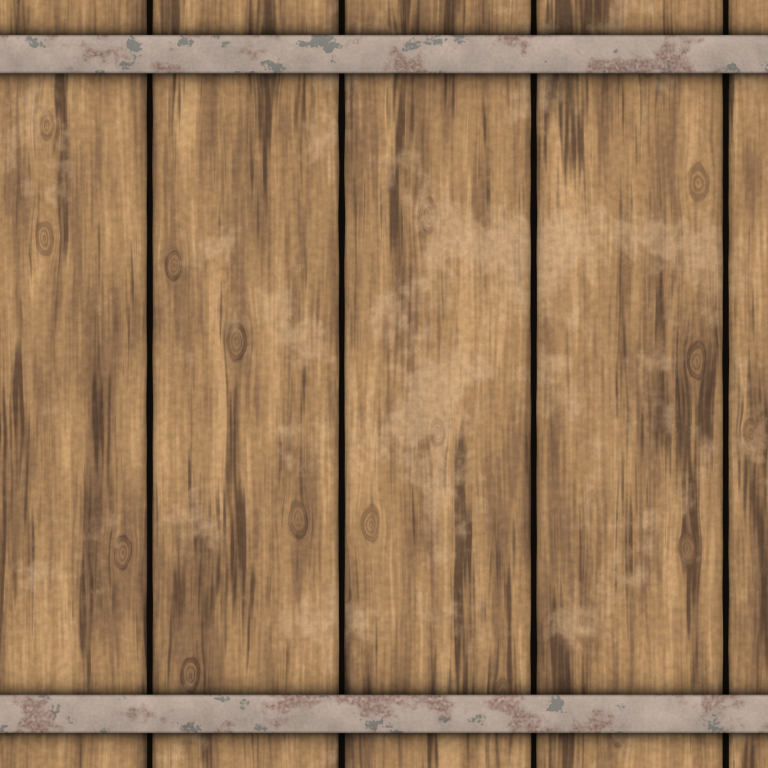
Reproduce this texture procedurally as a WebGL 2 fragment shader.

```glsl
#version 300 es
precision highp float;

uniform vec2 u_resolution;
out vec4 outColor;

// Layout, in canvas units
const float PLANKS = 4.0;
const float FIRST_GAP = 0.195;
const float GAP_HALF = 0.0037;
const float BAND_OFFSET = 0.0705;  // band centre from the top and bottom edges
const float BAND_HALF = 0.025;
const int KNOTS = 5;               // per plank
const vec2 KNOT_SIZE = vec2(0.012, 0.023);
const vec2 WEAR_CENTER = vec2(0.68, 0.56);

// Colours
const vec3 WOOD_DARK = vec3(0.41, 0.31, 0.23);
const vec3 WOOD_BROWN = vec3(0.56, 0.43, 0.31);
const vec3 WOOD_TAN = vec3(0.67, 0.52, 0.36);
const vec3 WOOD_LIGHT = vec3(0.77, 0.61, 0.43);
const vec3 WOOD_STAIN = vec3(0.27, 0.20, 0.16);
const vec3 WOOD_WORN = vec3(0.82, 0.68, 0.53);
const vec3 GAP_COLOR = vec3(0.06, 0.045, 0.03);
const vec3 METAL = vec3(0.69, 0.62, 0.57);
const vec3 RUST = vec3(0.49, 0.36, 0.32);
const vec3 PATINA = vec3(0.43, 0.44, 0.42);

vec2 hash2(vec2 p) {
    vec3 q = fract(vec3(p.xyx) * vec3(0.1031, 0.1030, 0.0973));
    q += dot(q, q.yzx + 33.33);
    return fract((q.xx + q.yz) * q.zy);
}

float gradientDot(vec2 cell, vec2 offset) {
    float angle = 6.2832 * hash2(cell).x;
    return dot(vec2(cos(angle), sin(angle)), offset);
}

float noise(vec2 p) {
    vec2 i = floor(p), f = p - i;
    vec2 u = f * f * f * (f * (f * 6.0 - 15.0) + 10.0);
    vec2 e = vec2(0.0, 1.0);
    return mix(mix(gradientDot(i, f), gradientDot(i + e.yx, f - e.yx), u.x),
               mix(gradientDot(i + e, f - e), gradientDot(i + e.yy, f - e.yy), u.x), u.y);
}

float fbm(vec2 p) {
    float sum = 0.0, amp = 1.0;
    for (int i = 0; i < 4; i++) {
        sum += amp * noise(p);
        p = p * 2.03 + 17.3;
        amp *= 0.5;
    }
    return sum;
}

vec3 woodRamp(float t) {
    vec3 c = mix(WOOD_DARK, WOOD_BROWN, smoothstep(0.0, 0.33, t));
    c = mix(c, WOOD_TAN, smoothstep(0.33, 0.66, t));
    return mix(c, WOOD_LIGHT, smoothstep(0.66, 1.0, t));
}

vec3 plankColor(vec2 uv, vec2 local, float id) {
    // Knots bend the grain around themselves
    vec2 grain = local + vec2(id * 3.7 + 11.0, id * 5.3 + 20.0);
    grain.x += 0.004 * noise(grain * vec2(9.0, 5.0));
    float knotTone = 0.0, knotMask = 0.0;
    for (int i = 0; i < KNOTS; i++) {
        vec2 h = hash2(vec2(id * 7.0 + 3.0, float(i) * 13.0 + 5.0));
        vec2 center = vec2(mix(0.025, 0.225, h.x), (float(i) + h.y) / float(KNOTS));
        vec2 d = local - center;
        float r = length(d / (KNOT_SIZE * mix(0.7, 1.15, h.y)));
        r += 0.3 * noise(local * vec2(70.0, 35.0) + h * 40.0);
        grain.x -= 0.65 * d.x * exp(-0.4 * r * r);
        float mask = 1.0 - smoothstep(0.75, 1.2, r);
        float rim = exp(-pow((r - 0.95) * 6.0, 2.0));
        knotTone -= mask * (0.12 + 0.10 * sin(r * 19.0)) + 0.28 * rim;
        knotMask = max(knotMask, mask);
    }

    // Broad bands, streaks and fine fibres
    float fibre = noise(grain * vec2(210.0, 11.0));
    float tone = 0.60 + 0.08 * (hash2(vec2(id, 9.0)).x - 0.5);
    tone += 0.55 * fbm(grain * vec2(17.0, 2.0));
    tone += 0.42 * fbm(grain * vec2(48.0, 4.0) + 31.0) + 0.30 * fibre;
    tone += 0.22 * fbm(uv * 6.0 + 4.0);
    vec3 color = woodRamp(mix(tone, 0.5, 0.5 * knotMask) + knotTone);

    // Ragged dark stains along the grain
    float stain = fbm(grain * vec2(24.0, 2.3) + 53.0) + 0.5 * fibre;
    color = mix(color, WOOD_STAIN, 0.72 * smoothstep(0.12, 0.62, stain) * (1.0 - 0.6 * knotMask));

    // Pale scuffs, strongest in one area
    float area = exp(-dot(uv - WEAR_CENTER, uv - WEAR_CENTER) * 14.0);
    float scuff = fbm(uv * 8.0 + 70.0) + 0.45 * fbm(uv * 42.0) + 0.25 * fibre;
    color = mix(color, WOOD_WORN, 0.55 * smoothstep(0.1, 0.75, scuff + 0.5 * area - 0.12));
    return color * (1.0 + 0.10 * fbm(uv * 110.0));
}

vec3 metalColor(vec2 uv, float across) {
    float speckle = noise(uv * 230.0);
    vec3 color = METAL * (1.0 + 0.10 * fbm(uv * 24.0) + 0.05 * speckle);
    float rust = fbm(uv * vec2(11.0, 16.0) + 8.0) + 0.3 * fbm(uv * 65.0);
    float rusty = smoothstep(0.12, 0.42, rust);
    color = mix(color, RUST, rusty * (0.48 + 0.6 * speckle));
    color = mix(color, METAL * 1.08, rusty * 0.5 * smoothstep(0.15, 0.4, noise(uv * 150.0 + 9.0)));
    float spots = fbm(uv * vec2(20.0, 28.0) + 90.0) + 0.25 * speckle;
    color = mix(color, PATINA, 0.75 * smoothstep(0.36, 0.55, spots));
    return color * (1.0 + 0.05 * across - 0.28 * smoothstep(0.85, 1.0, abs(across)));
}

void main() {
    vec2 uv = gl_FragCoord.xy / u_resolution;
    float aa = 0.75 / min(u_resolution.x, u_resolution.y);

    // Planks and the gaps between them
    float column = (uv.x - FIRST_GAP) * PLANKS;
    float id = mod(floor(column), PLANKS);
    vec2 local = vec2(fract(column) / PLANKS, uv.y);
    float gapDist = min(local.x, 1.0 / PLANKS - local.x) + 0.0012 * noise(uv * vec2(4.0, 16.0));
    vec3 color = plankColor(uv, local, id);
    color *= 1.0 - 0.4 * exp(-max(gapDist - GAP_HALF, 0.0) / 0.004);
    color = mix(GAP_COLOR, color, smoothstep(-aa, aa, gapDist - GAP_HALF));

    // Metal bands and their shadows
    float side = uv.y < 0.5 ? BAND_OFFSET : 1.0 - BAND_OFFSET;
    float across = uv.y - side;
    float bandDist = abs(across) - BAND_HALF;
    color *= 1.0 - 0.68 * exp(-max(bandDist, 0.0) / 0.010);
    color = mix(metalColor(uv, across / BAND_HALF), color, smoothstep(-aa, aa, bandDist));
    outColor = vec4(color, 1.0);
}
```
